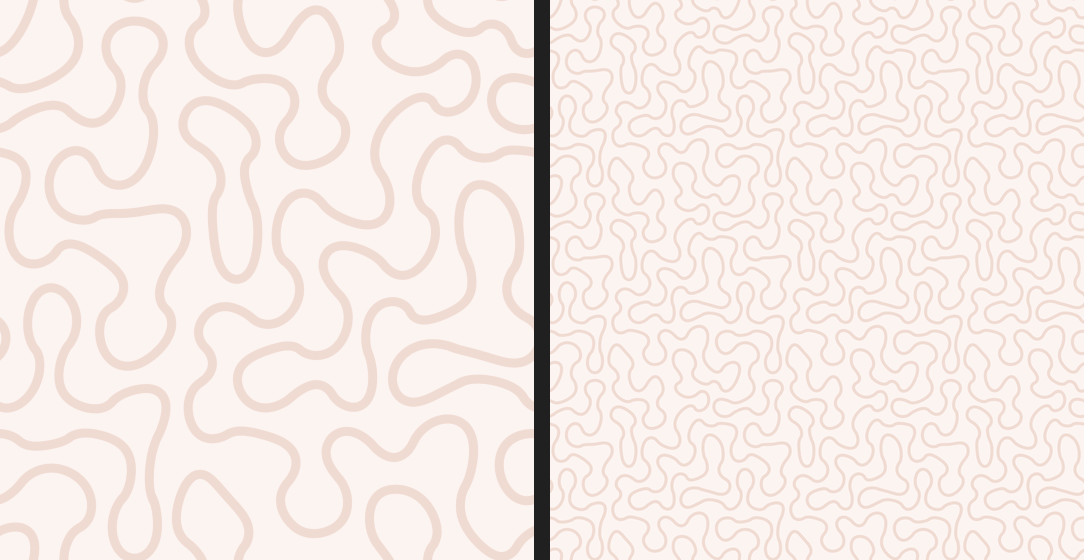
Left, the tile; right, the same tile 3 across and 3 down.
This pattern is drawn by a Shadertoy shader. Its source:

```glsl
// Seamless pale squiggles: one soft line width meandering through lobes and bends.

float hash(vec2 p) {
    return fract(sin(dot(p, vec2(127.1, 311.7))) * 43758.5453);
}

const float REPEATS = 6.0; // even, so that the cell parity wraps too

// Canvas position to a diagonal grid, bent by waves with whole frequencies.
vec2 bentGrid(vec2 uv) {
    vec2 bend = vec2(0.0);
    for (float i = 0.0; i < 7.0; i++) {
        float heading = i * 2.4 + 0.5;
        float size = 2.0 + mod(i, 3.0);
        vec2 wave = round(size * vec2(cos(heading), sin(heading)));
        float phase = hash(vec2(i, 4.0));
        float push = 6.2832 * hash(vec2(i, 9.0));
        bend += vec2(cos(push), sin(push)) * sin(6.2832 * (dot(wave, uv) + phase));
    }
    uv += 0.0115 * bend;
    return REPEATS * vec2(uv.x + uv.y, uv.x - uv.y);
}

// Which pair of corners the arcs of a cell turn around: 0 or 1.
float cellTurn(vec2 cell) {
    // Wrap along the diagonal lattice so that opposite edges agree.
    cell -= REPEATS * floor(cell.y / REPEATS);
    cell.x = mod(cell.x, 2.0 * REPEATS);
    float parity = mod(cell.x + cell.y, 2.0);
    // Fixed turns on every second cell prevent small closed rings.
    float state = parity < 0.5 ? mod(cell.x, 2.0) : step(0.5, hash(cell + 17.0));
    return mod(state + parity, 2.0);
}

void mainImage(out vec4 fragColor, in vec2 fragCoord) {
    vec2 uv = fragCoord / iResolution.xy;
    float aspect = iResolution.x / iResolution.y;
    vec2 grid = bentGrid(uv);

    // Local stretch of the grid, per unit of canvas height.
    float e = 0.001;
    vec2 alongX = (bentGrid(uv + vec2(e, 0.0)) - bentGrid(uv - vec2(e, 0.0))) / (2.0 * e * aspect);
    vec2 alongY = (bentGrid(uv + vec2(0.0, e)) - bentGrid(uv - vec2(0.0, e))) / (2.0 * e);

    // Quarter arc around the nearer of the two corners.
    vec2 local = fract(grid);
    if (cellTurn(floor(grid)) > 0.5) local.x = 1.0 - local.x;
    float mirror = cellTurn(floor(grid)) > 0.5 ? -1.0 : 1.0;
    vec2 arm = local.x + local.y < 1.0 ? local : local - 1.0;
    float radius = max(length(arm), 0.0001);
    vec2 normal = arm / radius * vec2(mirror, 1.0);

    // Undo the stretch to keep the line width even.
    float stretch = length(vec2(dot(alongX, normal), dot(alongY, normal)));
    float dist = abs(radius - 0.5) / max(stretch, 0.001);

    float soft = 0.7 / iResolution.y;
    float line = 1.0 - smoothstep(0.0081 - soft, 0.0081 + soft, dist);
    vec3 cream = vec3(0.99, 0.955, 0.945);
    vec3 blush = vec3(0.94, 0.86, 0.825);
    fragColor = vec4(mix(cream, blush, line), 1.0);
}
```
